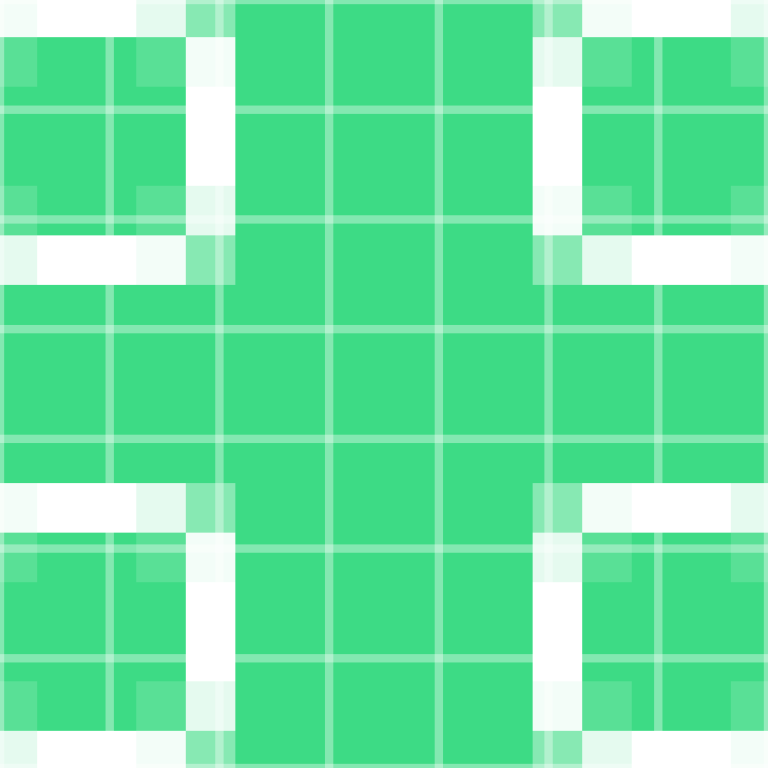
This pattern is drawn by a three.js fragment shader. Its source:

```glsl
// Green field with a fine pale grid and four white blocky square rings.
#define GREEN vec3(0.24, 0.86, 0.52)
#define GRID_COUNT 7.0
#define LINE_WIDTH 0.076
#define LINE_ALPHA 0.36
#define BLOCKS_ACROSS 15.5
#define RING_GAP vec2(3.0, 2.0)
#define RING_SIZE 6.0
#define CORNER_ALPHA 0.38
#define INNER_ALPHA 0.145
#define PALE_HIGH 0.94
#define PALE_LOW 0.866

varying vec2 vUv;

// White opacity of one block; indices count outwards from the canvas centre.
float blockAlpha(vec2 index) {
  vec2 upperSide = step(0.0, index);
  vec2 cell = index - mix(-RING_GAP - RING_SIZE, RING_GAP, upperSide);
  vec2 offset = cell - 0.5 * (RING_SIZE - 1.0);
  vec2 reach = abs(offset);
  float outer = max(reach.x, reach.y);
  float inner = min(reach.x, reach.y);
  float rim = 0.5 * (RING_SIZE - 1.0);

  if (outer > rim + 0.1) return 0.0;
  if (outer < rim - 0.1) {
    return inner > rim - 1.1 ? INNER_ALPHA : 0.0;
  }
  if (inner > rim - 0.1) return CORNER_ALPHA;
  if (inner < rim - 1.1) return 1.0;

  // The two pale tones alternate clockwise around the ring.
  bool onSide = reach.x > reach.y;
  bool sameSign = offset.x * offset.y > 0.0;
  return onSide == sameSign ? PALE_HIGH : PALE_LOW;
}

// Rings with block edges smoothed over one screen pixel.
float ringAlpha(vec2 uv) {
  vec2 p = (uv - 0.5) * BLOCKS_ACROSS;
  vec2 edge = floor(p + 0.5);
  vec2 blend = clamp((p - edge) / fwidth(p) + 0.5, 0.0, 1.0);
  float lower = mix(blockAlpha(edge - 1.0), blockAlpha(edge + vec2(0.0, -1.0)), blend.x);
  float upper = mix(blockAlpha(edge + vec2(-1.0, 0.0)), blockAlpha(edge), blend.x);
  return mix(lower, upper, blend.y);
}

// Coverage of the vertical (x) and horizontal (y) grid lines.
vec2 gridLines(vec2 uv) {
  vec2 p = uv * GRID_COUNT;
  vec2 toLine = abs(fract(p + 0.5) - 0.5);
  return clamp((0.5 * LINE_WIDTH - toLine) / fwidth(p) + 0.5, 0.0, 1.0);
}

void main() {
  vec2 lines = LINE_ALPHA * gridLines(vUv);
  float greenLeft = (1.0 - lines.x) * (1.0 - lines.y) * (1.0 - ringAlpha(vUv));
  gl_FragColor = vec4(mix(vec3(1.0), GREEN, greenLeft), 1.0);
}
```
